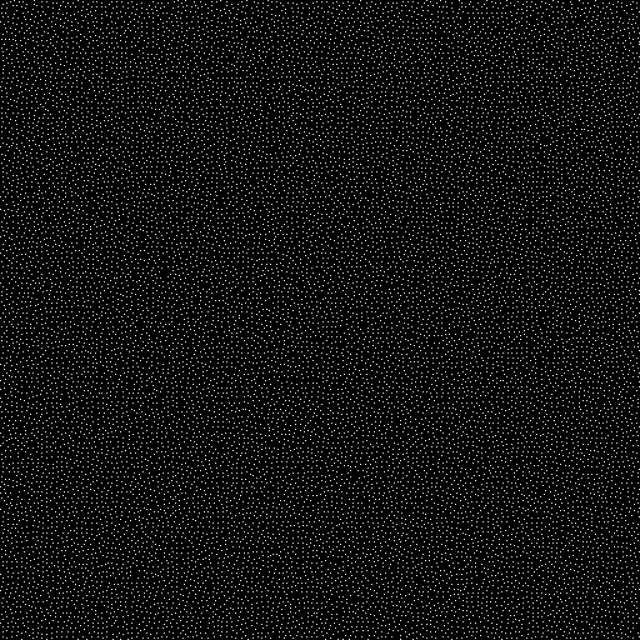
A WebGL 2 fragment shader for this texture:

```glsl
#version 300 es
precision highp float;

// Fine white specks scattered evenly but without order on black (blue noise).
// Each cell of a grid holds one random point; two rounds of repulsion between
// neighbours even out the gaps, then each point is snapped to a tiny square.

uniform vec2 u_resolution;
out vec4 fragColor;

const int SIDE = 7;               // cells per side of the local neighbourhood
const float SPECKS_ACROSS = 512.0; // speck widths across the canvas
const float CELL = 4.0;           // cell size in speck widths

vec2 hash2(vec2 cell) {
    vec3 p = fract(cell.xyx * vec3(0.1031, 0.1030, 0.0973));
    p += dot(p, p.yzx + 33.33);
    return fract((p.xx + p.yz) * p.zy);
}

// Displacement away from a neighbour that lies too close
vec2 repel(vec2 point, vec2 neighbour) {
    vec2 away = point - neighbour;
    float dist = max(length(away), 0.001);
    return away / dist * max(1.1 - dist, 0.0) * 0.32;
}

// Antialiased coverage of a unit square centred at the origin
float squareCoverage(vec2 offset, float pixelsPerUnit) {
    vec2 cover = clamp((0.5 - abs(offset)) * pixelsPerUnit + 0.5, 0.0, 1.0);
    return cover.x * cover.y;
}

void main() {
    float pixelsPerSpeck = min(u_resolution.x, u_resolution.y) / SPECKS_ACROSS;
    vec2 position = gl_FragCoord.xy / pixelsPerSpeck;
    vec2 centreCell = floor(position / CELL);

    // Random points, in cell units relative to the centre cell
    vec2 points[SIDE * SIDE];
    vec2 moved[SIDE * SIDE];
    for (int y = 0; y < SIDE; y++) {
        for (int x = 0; x < SIDE; x++) {
            vec2 cell = vec2(x, y) - 3.0;
            points[y * SIDE + x] = cell + hash2(centreCell + cell + 17.0);
        }
    }

    // Repulsion; the valid area shrinks by one ring each round
    for (int ring = 1; ring <= 2; ring++) {
        for (int y = ring; y < SIDE - ring; y++) {
            for (int x = ring; x < SIDE - ring; x++) {
                int i = y * SIDE + x;
                vec2 push = vec2(0.0);
                for (int v = -1; v <= 1; v++) {
                    for (int u = -1; u <= 1; u++) {
                        push += repel(points[i], points[i + v * SIDE + u]);
                    }
                }
                moved[i] = points[i] + push;
            }
        }
        points = moved;
    }

    // Draw the specks of the nearest cells
    float light = 0.0;
    for (int y = 2; y <= 4; y++) {
        for (int x = 2; x <= 4; x++) {
            vec2 point = (points[y * SIDE + x] + centreCell) * CELL;
            vec2 speck = floor(point) + 0.5;
            light = max(light, squareCoverage(position - speck, pixelsPerSpeck));
        }
    }
    fragColor = vec4(vec3(light), 1.0);
}
```
